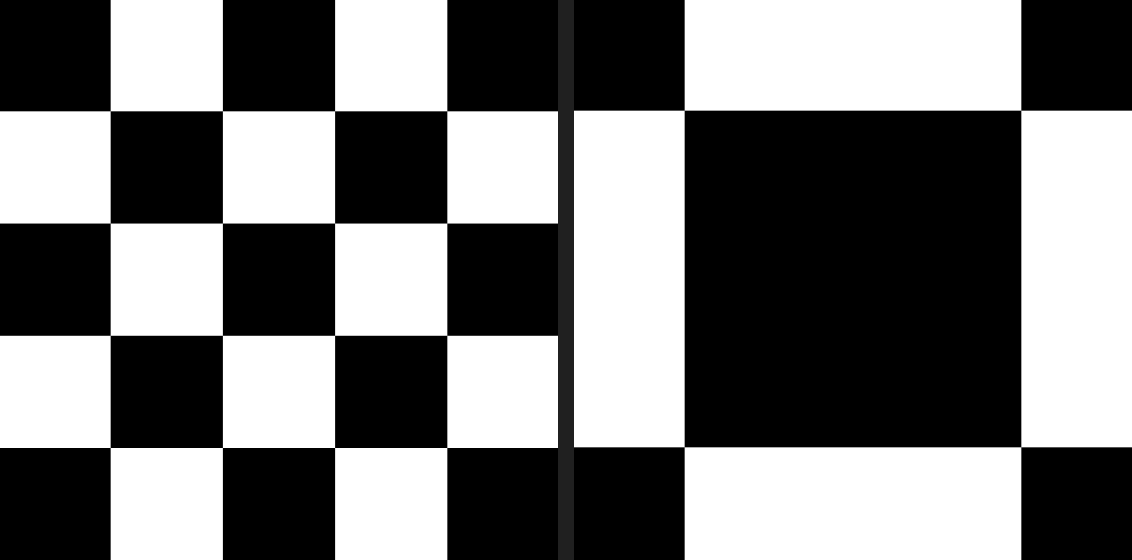
Left, the full canvas; right, a detail of the centre.
Give the GLSL for this pattern, as a Shadertoy shader.

```glsl
// Black and white checkerboard, five squares across and five down, black in
// the centre and corners. Each axis is a signed square wave with box-filtered
// edges; the product of the two waves decides the colour of a square.

const float CELL_SIZE = 0.2004;                  // side of a square, in canvas heights
const vec2 BOARD_SHIFT = vec2(0.0, 0.0006);      // offset of the middle square
const vec3 BLACK = vec3(0.0);
const vec3 WHITE = vec3(1.0);

// Square wave of period 2: +1 around even integers, -1 around odd ones.
vec2 squareWave(vec2 p, float pixelWidth) {
    vec2 edgeDistance = abs(mod(p, 2.0) - 1.0) - 0.5;
    return clamp(2.0 * edgeDistance / pixelWidth, -1.0, 1.0);
}

// 1 on the squares that share the parity of the origin, 0 on the others.
float checker(vec2 p, float pixelWidth) {
    vec2 wave = squareWave(p, pixelWidth);
    return 0.5 + 0.5 * wave.x * wave.y;
}

void mainImage(out vec4 fragColor, in vec2 fragCoord) {
    // Cell coordinates, with the origin in the middle of the central square
    vec2 canvas = (fragCoord - 0.5 * iResolution.xy) / iResolution.y;
    vec2 cell = (canvas - BOARD_SHIFT) / CELL_SIZE;
    float pixelWidth = 1.0 / (iResolution.y * CELL_SIZE);

    fragColor = vec4(mix(WHITE, BLACK, checker(cell, pixelWidth)), 1.0);
}
```
